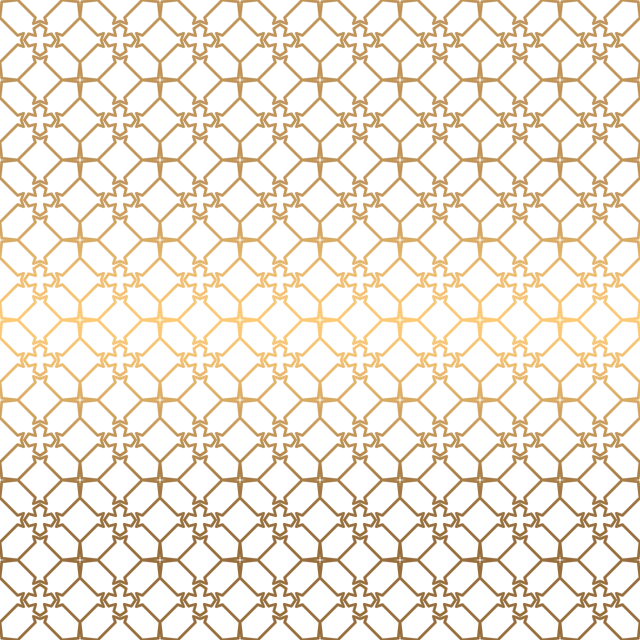
This pattern is drawn by a Shadertoy shader. Its source:

```glsl
// Golden lattice of notched diamonds, four-petal flowers and four-point stars on white.
#define REPEATS 8.0
#define HALF_WIDTH 0.0175
#define PAPER vec3(1.0)
#define GOLD_BOTTOM vec3(0.59, 0.43, 0.24)
#define GOLD_MIDDLE vec3(0.99, 0.80, 0.48)
#define GOLD_TOP vec3(0.75, 0.58, 0.35)
#define PETAL_TIP vec2(0.0, 0.195)
#define PETAL_SHOULDER vec2(0.077, 0.142)
#define PETAL_NECK vec2(0.054, 0.054)
#define NOTCH_CORNER vec2(0.083, 0.205)
#define STAR_TIP vec2(0.278, 0.5)
#define STAR_WAIST vec2(0.478, 0.478)

float segmentDistance(vec2 p, vec2 a, vec2 b) {
    vec2 pa = p - a, ba = b - a;
    return length(pa - ba * clamp(dot(pa, ba) / dot(ba, ba), 0.0, 1.0));
}

// Running past the mirror axis at a gives a sharp mitred point there.
float mitredDistance(vec2 p, vec2 a, vec2 b) {
    return segmentDistance(p, a - 0.5 * (b - a), b);
}

// Flower sits at the origin, star at (0.5, 0.5); q lies in one eighth of the tile.
float latticeDistance(vec2 q) {
    vec2 notchMiddle = vec2(0.0, 0.235);
    vec2 notchNeck = vec2(0.058, 0.28);

    float flower = min(mitredDistance(q, PETAL_TIP, PETAL_SHOULDER),
                       segmentDistance(q, PETAL_SHOULDER, PETAL_NECK));

    float diamond = min(mitredDistance(q, notchMiddle, NOTCH_CORNER),
                        segmentDistance(q, NOTCH_CORNER, notchNeck));
    diamond = min(diamond, segmentDistance(q, notchNeck, STAR_TIP));

    float star = segmentDistance(q, STAR_TIP, STAR_WAIST);
    return min(min(flower, diamond), star);
}

// Vertical metallic sheen, brightest across the middle.
vec3 goldColor(float y) {
    vec3 lower = mix(GOLD_BOTTOM, GOLD_MIDDLE, smoothstep(0.16, 0.52, y));
    return mix(lower, GOLD_TOP, smoothstep(0.48, 0.74, y));
}

void mainImage(out vec4 fragColor, in vec2 fragCoord) {
    vec2 uv = fragCoord / iResolution.y;

    // Fold each tile across its axes and diagonal.
    vec2 q = abs(fract(uv * REPEATS) - 0.5);
    q = vec2(min(q.x, q.y), max(q.x, q.y));

    float pixel = REPEATS / iResolution.y;
    float edge = latticeDistance(q) - HALF_WIDTH;
    float coverage = 1.0 - smoothstep(-0.75 * pixel, 0.75 * pixel, edge);

    fragColor = vec4(mix(PAPER, goldColor(uv.y), coverage), 1.0);
}
```
